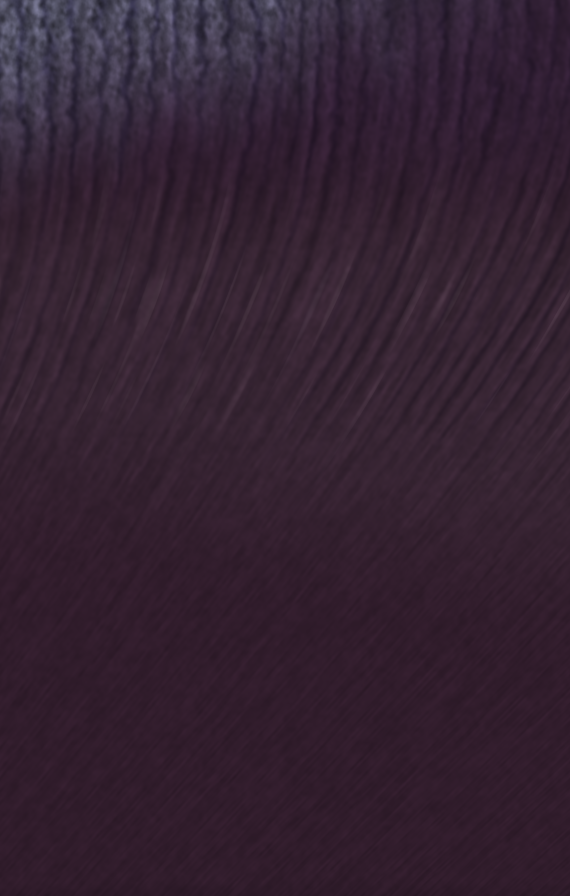
Reproduce this texture procedurally as a Shadertoy shader.

```glsl
float hash(vec2 p) {
    vec3 q = fract(vec3(p.xyx) * 0.1031);
    q += dot(q, q.yzx + 33.33);
    return fract((q.x + q.y) * q.z);
}

float noise(vec2 p) {
    vec2 cell = floor(p), f = fract(p);
    f = f * f * (3.0 - 2.0 * f);
    return mix(mix(hash(cell), hash(cell + vec2(1, 0)), f.x),
               mix(hash(cell + vec2(0, 1)), hash(cell + vec2(1, 1)), f.x), f.y);
}

float fbm(vec2 p) {
    float sum = 0.0, weight = 0.5;
    for (int i = 0; i < 3; i++) {
        sum += weight * noise(p);
        p = p * 2.03 + 17.1;
        weight *= 0.5;
    }
    return sum / 0.875;
}

// Coordinate across the strands: upright at the top, sweeping left below
float strandCoord(vec2 p) {
    float drop = max(0.0, 0.88 + 0.2 * p.x - p.y);
    return p.x + (0.75 + 0.35 * p.x) * drop * drop + 3.0;
}

void mainImage(out vec4 fragColor, in vec2 fragCoord) {
    vec2 p = fragCoord / iResolution.y;
    float across = strandCoord(p);
    float wobble = fbm(vec2(across * 30.0, p.y * 40.0)) - 0.5;

    // Frosted sheen in the upper left, over a dull glow in the middle
    float edge = 0.77 + 0.32 * p.x + 0.07 * (fbm(p * vec2(30.0, 12.0)) - 0.5);
    float sheen = smoothstep(edge - 0.03, edge + 0.22, p.y);
    sheen *= 1.0 - 0.7 * smoothstep(0.34, 0.64, p.x);
    float glow = smoothstep(0.36, 0.60, p.y + 0.15 * p.x) * (1.0 - smoothstep(0.68, 0.86, p.y));
    float violet = smoothstep(0.72, 0.92, p.y);

    vec3 color = mix(vec3(0.190, 0.111, 0.170), vec3(0.220, 0.147, 0.203), glow);
    color = mix(color, vec3(0.195, 0.122, 0.205), violet);
    color = mix(color, vec3(0.325, 0.325, 0.400), sheen);

    // Rounded cords with narrow grooves, lit from one side
    float relief = smoothstep(0.38, 0.66, p.y);
    float u = across * 36.0 + 0.9 * noise(vec2(across * 13.0, p.y * 3.0))
            + wobble * mix(0.2, 0.65, violet);
    float cord = 0.5 + 0.5 * cos(6.2832 * u);
    float depth = 0.3 + 0.7 * noise(vec2(u * 0.8, p.y * 7.0));
    float groove = pow(1.0 - cord, 3.5) * depth * relief;
    float side = sin(6.2832 * u) * depth * relief;
    color *= 1.0 - groove * mix(0.27, 0.45, sheen) * vec3(1.0, 1.05, 0.75);
    color *= 1.0 + side * mix(0.05, 0.09, sheen);

    // Fine streaks and a few thin lit strands
    float streak = noise(vec2(across * 120.0, p.y * 9.0)) - 0.5;
    color *= 1.0 + streak * mix(0.08, 0.22, relief);
    float lit = smoothstep(0.74, 0.96, noise(vec2(across * 125.0 + 40.0, p.y * 9.0)));
    color += vec3(0.045, 0.044, 0.042) * lit * glow * relief;

    // Short fibres along the strands, slanting tufts in the sheen, fine grain
    float fibre = noise(vec2(across * 190.0, p.y * 60.0)) - 0.5;
    float tuft = fbm(vec2(p.x * 110.0 + p.y * 45.0, p.y * 85.0 - p.x * 60.0)) - 0.5;
    float fluff = noise(vec2(p.x * 190.0 + p.y * 80.0, p.y * 130.0 - p.x * 90.0)) - 0.5;
    float grain = noise(p * 210.0) + noise(p.yx * 130.0 + 9.0) - 1.0;
    color *= 1.0 + 0.14 * fibre + 0.07 * grain + (0.65 * tuft + 0.35 * fluff) * sheen;
    color *= 1.0 + 0.12 * fluff * violet;

    color *= 0.93 + 0.07 * smoothstep(0.0, 0.02, p.y);
    fragColor = vec4(color, 1.0);
}
```
